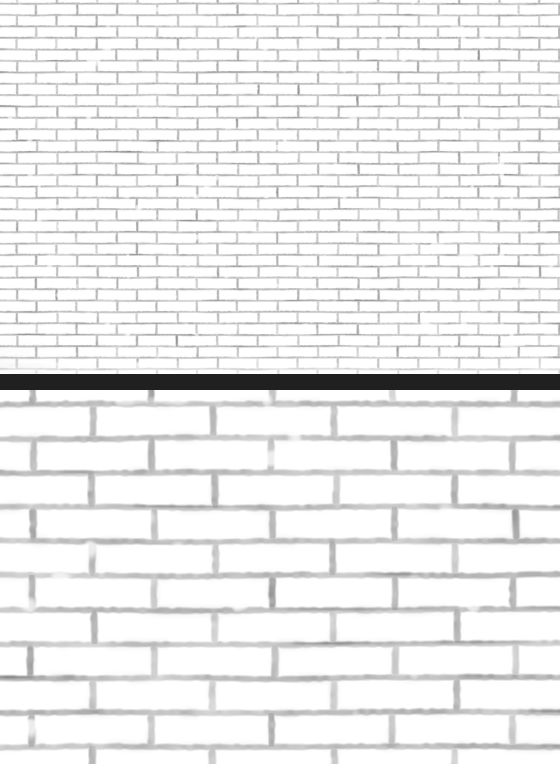
Top: the whole. Bottom: its middle third, enlarged.
A WebGL 1 fragment shader for this texture:

```glsl
precision highp float;
// White painted brick wall in running bond with thin, soft, uneven grey joints.
uniform vec2 u_resolution;

#define COLUMNS 13.93        // bricks across the canvas
#define ROWS 32.76           // courses down the canvas
#define FIRST_JOINT 0.417    // first upright joint, in bricks
#define FIRST_BED 0.333      // first bed joint from the top, in courses
#define BED_HALF 0.0025      // half widths, in canvas heights
#define UPRIGHT_HALF 0.0030
#define EDGE_SOFTNESS 0.0010
#define JOINT_DARKNESS 0.235
#define STREAK_DARKNESS 0.17
#define JITTER 0.035         // shift of each upright joint, in bricks

float hash(vec2 p) {
  vec3 q = fract(vec3(p.xyx) * 0.1031);
  q += dot(q, q.yzx + 33.33);
  return fract((q.x + q.y) * q.z);
}

float noise(vec2 p) {
  vec2 cell = floor(p);
  vec2 f = fract(p);
  f = f * f * (3.0 - 2.0 * f);
  float low = mix(hash(cell), hash(cell + vec2(1.0, 0.0)), f.x);
  float high = mix(hash(cell + vec2(0.0, 1.0)), hash(cell + vec2(1.0, 1.0)), f.x);
  return mix(low, high, f.y);
}

// Coverage of a soft band around zero
float band(float dist, float halfWidth, float softness) {
  return 1.0 - smoothstep(-softness, softness, abs(dist) - halfWidth);
}

void main() {
  vec2 uv = gl_FragCoord.xy / u_resolution;
  float aspect = u_resolution.x / u_resolution.y;
  vec2 point = vec2(uv.x * aspect, uv.y);
  float softness = EDGE_SOFTNESS + 0.5 / u_resolution.y;
  float grain = noise(point * 190.0 + 40.0);
  float rough = (grain - 0.5) * 0.0012;

  // Courses, counted from the top, with slightly wavy beds
  float course = (1.0 - uv.y) * ROWS + 1.0 - FIRST_BED;
  course += 0.07 * (noise(vec2(uv.x * 18.0, course * 0.6)) - 0.5);
  float row = floor(course);
  float bed = floor(course + 0.5);
  float bedDist = (course - bed) / ROWS;

  // Upright joints, shifted by half a brick in every other course
  float across = uv.x * COLUMNS - FIRST_JOINT - 0.49 * mod(row, 2.0);
  float joint = floor(across + 0.5);
  vec2 jointId = vec2(joint, row) + 7.0;
  float shift = (hash(jointId) - 0.5) * JITTER;
  float uprightDist = (across - joint - shift) * aspect / COLUMNS;

  // Mortar tone varies along each bed and from joint to joint
  float bedTone = 0.72 + 0.55 * noise(vec2(uv.x * 26.0, bed * 5.3 + 2.0));
  float uprightTone = 0.65 + 0.6 * hash(jointId + 31.0);
  float bedMask = band(bedDist + rough, BED_HALF, softness);
  float uprightMask = band(uprightDist + rough, UPRIGHT_HALF, softness);
  float mortar = max(bedMask * bedTone, uprightMask * uprightTone);
  float shade = JOINT_DARKNESS * mortar * (0.84 + 0.32 * grain);

  // Broken shadow streaks under the bricks and beside a few joints
  float bedWear = smoothstep(0.62, 0.92, noise(vec2(uv.x * 21.0, bed * 7.7 + 11.0)));
  float uprightWear = smoothstep(0.8, 1.0, hash(jointId + 83.0));
  shade += STREAK_DARKNESS * bedWear * band(bedDist + 0.0010, 0.0010, softness);
  shade += 0.6 * STREAK_DARKNESS * uprightWear * uprightMask * (1.0 - bedMask);

  // Faint smudges around the joints, paint drips that hide parts of them
  float halo = max(band(bedDist, 0.004, 0.004), band(uprightDist, 0.004, 0.004));
  shade += 0.05 * halo * smoothstep(0.5, 0.9, noise(point * 45.0));
  shade *= 1.0 - 0.7 * smoothstep(0.86, 0.97, noise(point * 38.0 + 90.0));

  // Paler wall at the foot, with a light stain in the left corner
  shade *= mix(0.5, 1.0, smoothstep(0.0, 0.07, uv.y));
  shade += 0.03 * smoothstep(0.13, 0.02, length(point * vec2(0.6, 1.0)))
    * noise(point * vec2(20.0, 90.0));

  gl_FragColor = vec4(vec3(clamp(1.0 - shade, 0.0, 1.0)), 1.0);
}
```
